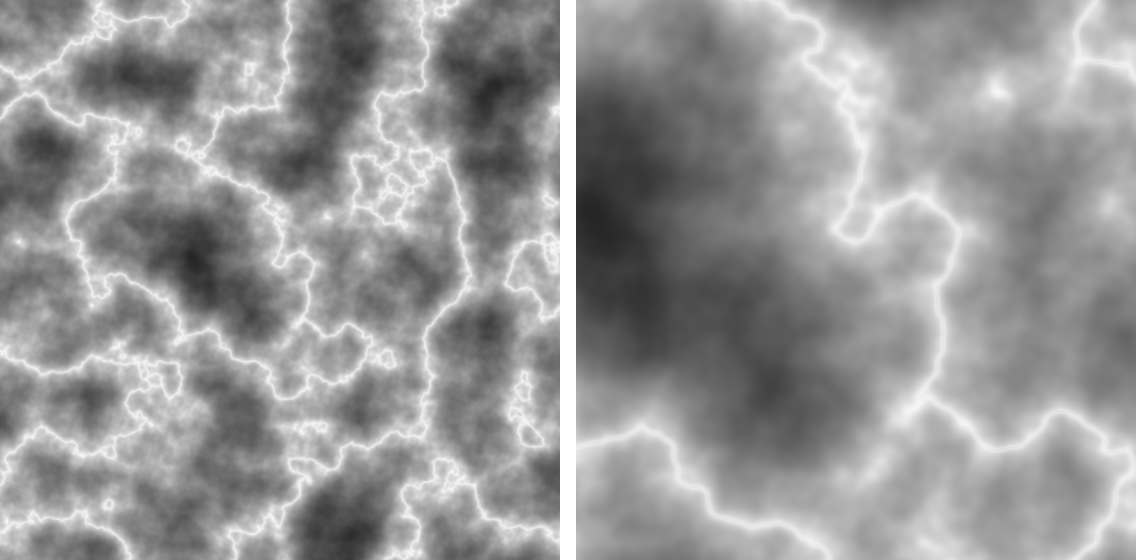
Left, the full canvas; right, a detail of the centre.
Reproduce this texture procedurally as a three.js fragment shader.

```glsl
// Grey smoky clouds crossed by thin, bright, lightning-like veins.
// A signed gradient-noise fbm is folded at zero: its zero contours become
// white veins, and a square-root falloff shades the clouds between them.

varying vec2 vUv;

const float BASE_CELLS = 3.5;      // noise cells across the canvas, first octave
const int   OCTAVES = 6;
const float LACUNARITY = 2.0;
const float GAIN = 0.5;
const vec2  SEED = vec2(5.37, 11.82);
const vec2  OCTAVE_SHIFT = vec2(17.31, 9.73);

const float VEIN_WHITE = 1.0;      // brightness on a vein
const float DARKENING = 1.01;      // how strongly the clouds darken off a vein
const float FALLOFF = 0.5;         // below 1 gives a sharp, glowing crest
const float CREST_ROUNDING = 0.0005;
const float SOFT_RADIUS = 0.001;   // spacing of the smoothing taps

const float TAU = 6.2831853;

float hash(vec2 p) {
  return fract(sin(dot(p, vec2(127.1, 311.7))) * 43758.5453);
}

// Dot product of a lattice point's random unit gradient with the offset to it
float gradientRamp(vec2 cell, vec2 offset) {
  float angle = TAU * hash(cell);
  return dot(vec2(cos(angle), sin(angle)), offset);
}

// Signed gradient noise with quintic blending
float gradientNoise(vec2 p) {
  vec2 cell = floor(p);
  vec2 f = fract(p);
  vec2 blend = f * f * f * (f * (f * 6.0 - 15.0) + 10.0);
  vec2 right = vec2(1.0, 0.0);
  vec2 up = vec2(0.0, 1.0);
  float bottom = mix(gradientRamp(cell, f),
                     gradientRamp(cell + right, f - right), blend.x);
  float top = mix(gradientRamp(cell + up, f - up),
                  gradientRamp(cell + 1.0, f - 1.0), blend.x);
  return mix(bottom, top, blend.y);
}

// Octaves are shifted so that their lattices do not line up
float fbm(vec2 p) {
  float sum = 0.0;
  float amplitude = 1.0;
  for (int i = 0; i < OCTAVES; i++) {
    sum += amplitude * gradientNoise(p);
    p = p * LACUNARITY + OCTAVE_SHIFT;
    amplitude *= GAIN;
  }
  return sum;
}

// Fold the noise at zero and turn the distance from zero into brightness
float veinedClouds(vec2 uv) {
  float height = fbm(uv * BASE_CELLS + SEED);
  float folded = sqrt(height * height + CREST_ROUNDING * CREST_ROUNDING);
  return VEIN_WHITE - DARKENING * pow(folded, FALLOFF);
}

void main() {
  // Average four nearby taps to smooth the crests
  float grey = 0.0;
  for (int i = 0; i < 4; i++) {
    float column = mod(float(i), 2.0);
    float row = floor(float(i) / 2.0);
    vec2 tap = (vec2(column, row) * 2.0 - 1.0) * SOFT_RADIUS;
    grey += 0.25 * veinedClouds(vUv + tap);
  }
  gl_FragColor = vec4(vec3(clamp(grey, 0.0, 1.0)), 1.0);
}
```
